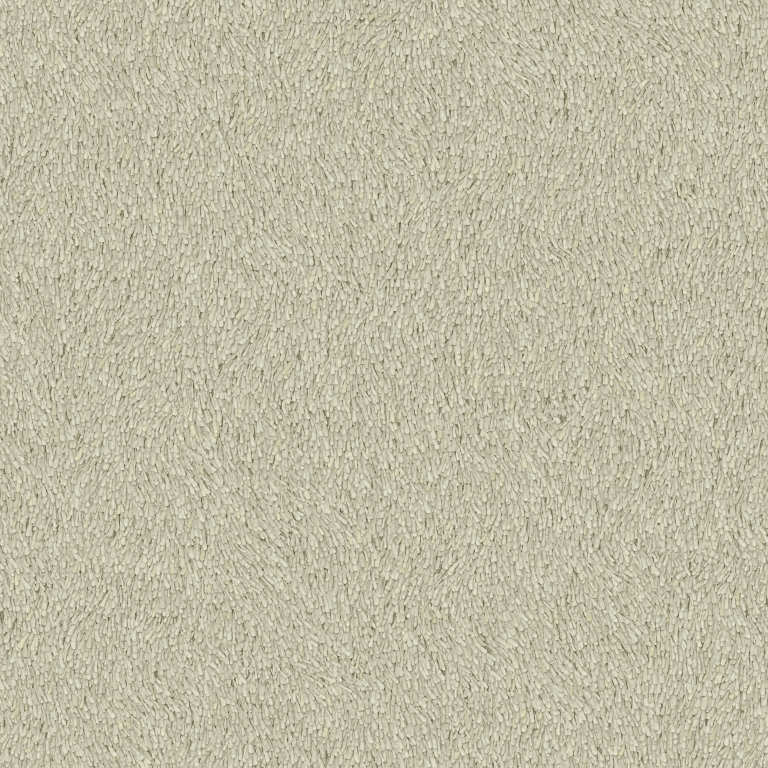
Give the GLSL for this texture, as a Shadertoy shader.

```glsl
// Cream shag carpet: combed yarn strands with rounded tips overlapping downward.

vec3 hash3(ivec3 cell) {
    uvec3 v = uvec3(cell + 1024) * 1664525u + 1013904223u;
    v.x += v.y * v.z; v.y += v.z * v.x; v.z += v.x * v.y;
    v ^= v >> 16u;
    v.x += v.y * v.z; v.y += v.z * v.x; v.z += v.x * v.y;
    return vec3(v >> 8u) / 16777216.0;
}

float gradientDot(ivec2 corner, vec2 offset) {
    float angle = 6.28318 * hash3(ivec3(corner, 77)).x;
    return dot(vec2(cos(angle), sin(angle)), offset);
}

float gradientNoise(vec2 p) {
    ivec2 i = ivec2(floor(p));
    vec2 f = fract(p);
    vec2 u = f * f * f * (f * (f * 6.0 - 15.0) + 10.0);
    float low = mix(gradientDot(i, f), gradientDot(i + ivec2(1, 0), f - vec2(1, 0)), u.x);
    float high = mix(gradientDot(i + ivec2(0, 1), f - vec2(0, 1)),
                     gradientDot(i + ivec2(1, 1), f - vec2(1, 1)), u.x);
    return mix(low, high, u.y);
}

// Signed distance to a strand whose wide tip is at the origin, root up the y axis
float strandDistance(vec2 q, float len, float radius) {
    float along = clamp(q.y / len, 0.0, 1.0);
    return length(q - vec2(0.0, along * len)) - radius * mix(1.0, 0.55, along);
}

void mainImage(out vec4 fragColor, in vec2 fragCoord) {
    vec2 p = fragCoord / iResolution.y;
    float edge = max(0.0006, 0.5 / iResolution.y);
    float density = 115.0;

    // Combing direction, and patches where the pile is tousled
    float lean = 0.9 * gradientNoise(p * 5.0 + 3.7) + 0.7 * gradientNoise(p * 14.0 + 41.0) - 0.05;
    float tousle = smoothstep(0.0, 0.5, gradientNoise(p * 8.5 + 19.3));

    // x is brightness, y is warmth; starts as the shaded backing
    vec2 pile = vec2(0.6, 0.2);
    ivec2 home = ivec2(floor(p * density));

    // Three layers, painted from the bottom row up so upper tips cover lower roots
    for (int layer = 0; layer < 3; layer++)
    for (int y = -3; y <= 1; y++)
    for (int x = -3; x <= 3; x++) {
        ivec2 cell = home + ivec2(x, y);
        vec3 place = hash3(ivec3(cell, layer));
        vec3 kind = hash3(ivec3(cell, layer + 10));

        float angle = lean + (place.z - 0.5) * (0.65 + 0.7 * tousle);
        vec2 up = vec2(sin(angle), cos(angle));
        vec2 toTip = p - (vec2(cell) + place.xy) / density;
        vec2 q = vec2(dot(toTip, vec2(up.y, -up.x)), dot(toTip, up));

        float len = mix(0.013, 0.024, kind.x);
        float radius = mix(0.0014, 0.0035, kind.y);
        q.x += 0.0008 * sin(q.y * 210.0 + kind.z * 6.3);
        float d = strandDistance(q, len, radius);

        // Soft shadow, heaviest just below the tip
        float shadow = strandDistance(q + vec2(-0.0004, 0.0010), len, radius);
        pile.x *= 1.0 - 0.115 * smoothstep(0.0022, -0.0006, shadow);

        // Rounded yarn, brighter toward its tip
        float along = clamp(q.y / len, 0.0, 1.0);
        float across = clamp(q.x / radius, -1.0, 1.0);
        float tone = 0.805 + 0.07 * kind.z - 0.06 * along - 0.075 * across * across - 0.015 * across;
        float warmth = smoothstep(0.7, 1.0, place.z * 0.4 + kind.x * 0.6) * (1.0 - along);
        pile = mix(pile, vec2(tone, warmth), smoothstep(edge, -edge, d));
    }

    // Fine fibre grain, stretched along the pile
    pile.x += 0.08 * gradientNoise(p * vec2(330.0, 190.0));

    vec3 color = vec3(0.75, 0.74, 0.65) + (pile.x - 0.75) * vec3(1.0, 1.05, 1.08);
    color += pile.y * vec3(0.02, 0.005, -0.04);
    fragColor = vec4(clamp(color, 0.0, 1.0), 1.0);
}
```
